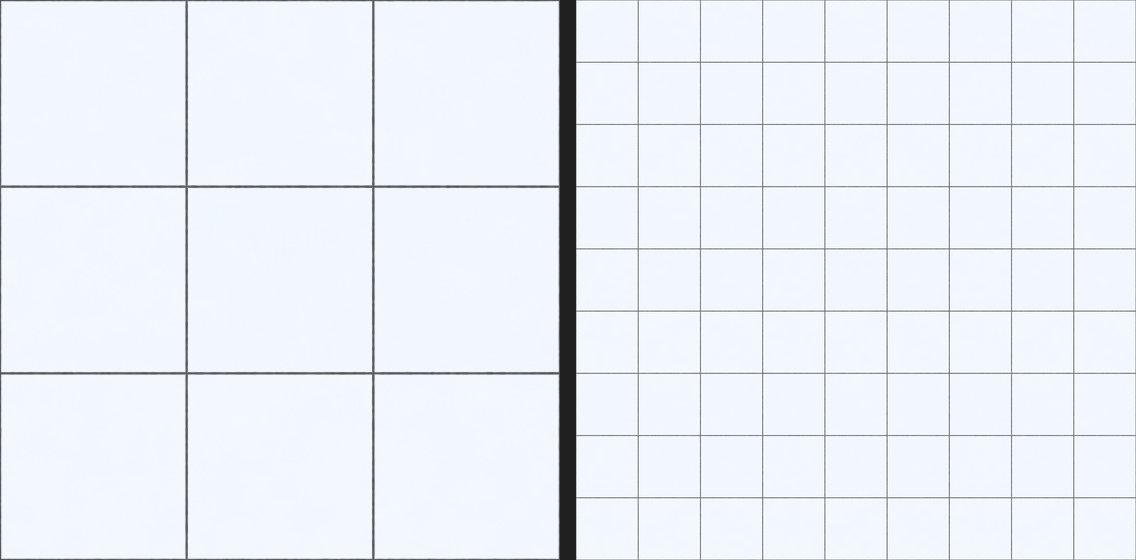
Left, the tile; right, the same tile 3 across and 3 down.
Reproduce this pattern procedurally as a Shadertoy shader.

```glsl
// Pale square tiles in a three by three grid with thin, soft dark grout lines.

const float TILES = 3.0;              // repeats across and down
const float GROUT_CORE = 0.0006;      // half width of the darkest part, in canvas units
const float GROUT_EDGE = 0.0036;      // half width where the grout has faded out
const float EDGE_WOBBLE = 0.0005;     // roughness of the grout edge
const float MOTTLE = 0.009;           // cloudiness of the glaze
const float GRAIN = 0.004;            // fine speckle of the glaze
const float TILE_SHIFT = 0.003;       // brightness change from tile to tile
const float GROUT_WEAR = 0.05;        // brightness change along the grout
const vec3 GLAZE = vec3(0.950, 0.970, 1.000);
const vec3 GROUT = vec3(0.340, 0.350, 0.350);

float hash(vec2 p) {
    return fract(sin(dot(p, vec2(127.1, 311.7))) * 43758.545);
}

// Value noise on the unit canvas that wraps after a whole number of cells
float wrapNoise(vec2 uv, float cells) {
    vec2 p = uv * cells;
    vec2 i = floor(p);
    vec2 f = fract(p);
    f = f * f * (3.0 - 2.0 * f);
    vec2 a = mod(i, cells);
    vec2 b = mod(i + 1.0, cells);
    float low = mix(hash(a), hash(vec2(b.x, a.y)), f.x);
    float high = mix(hash(vec2(a.x, b.y)), hash(b), f.x);
    return mix(low, high, f.y);
}

// Layered noise, each layer twice as fine and half as strong
float wrapFbm(vec2 uv, float cells) {
    float sum = 0.0;
    float weight = 0.5;
    for (int k = 0; k < 4; k++) {
        sum += weight * wrapNoise(uv, cells);
        cells *= 2.0;
        weight *= 0.5;
    }
    return sum / 0.9375;
}

// Distance to the nearest grid line, in canvas units
float gridDistance(vec2 uv) {
    vec2 toLine = 0.5 - abs(fract(uv * TILES) - 0.5);
    return min(toLine.x, toLine.y) / TILES;
}

void mainImage(out vec4 fragColor, in vec2 fragCoord) {
    vec2 uv = fragCoord / iResolution.xy;
    float pixel = 1.0 / min(iResolution.x, iResolution.y);

    // Glaze: faint clouds, fine grain and a small shift for each tile
    float clouds = wrapFbm(uv, 24.0) - 0.5;
    float grain = wrapNoise(uv, 256.0) - 0.5;
    float shift = hash(mod(floor(uv * TILES), TILES) + 7.0) - 0.5;
    float tone = MOTTLE * clouds + GRAIN * grain + TILE_SHIFT * shift;
    vec3 glaze = GLAZE + tone * vec3(1.2, 1.0, 0.6);

    // Grout: soft line with a slightly rough edge and uneven tone
    float rough = wrapNoise(uv, 180.0) - 0.5;
    float d = gridDistance(uv) + EDGE_WOBBLE * rough;
    float edge = max(GROUT_EDGE, GROUT_CORE + pixel);
    float cover = 1.0 - smoothstep(GROUT_CORE, edge, d);
    vec3 grout = GROUT + GROUT_WEAR * (wrapNoise(uv, 120.0) - 0.5);

    fragColor = vec4(clamp(mix(glaze, grout, cover), 0.0, 1.0), 1.0);
}
```
